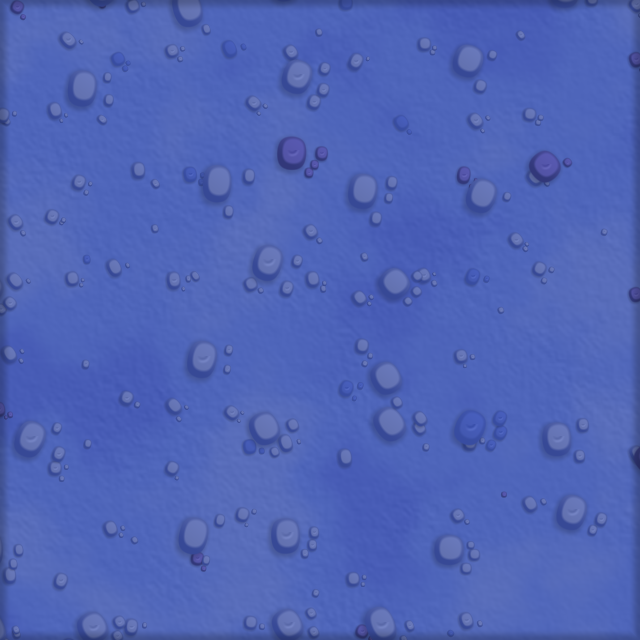
Write a WebGL 2 fragment shader that draws this texture.

```glsl
#version 300 es
precision highp float;
// Blue sandy ground strewn with rounded pebbles, lit from the upper right.
// The ground is layered value noise with an embossed grain; the pebbles are
// soft ellipses scattered on jittered grids, some with small companions.

uniform vec2 u_resolution;
out vec4 fragColor;

const vec3 GROUND = vec3(0.307, 0.397, 0.730);
const vec3 GROUND_DEEP = vec3(0.280, 0.360, 0.712);
const vec3 GROUND_PALE = vec3(0.350, 0.430, 0.730);
const vec3 STONE_FACE = vec3(0.395, 0.455, 0.705);
const vec3 STONE_SIDE = vec3(0.215, 0.285, 0.590);
const vec3 PURPLE_FACE = vec3(0.330, 0.335, 0.665);
const vec3 PURPLE_SIDE = vec3(0.195, 0.220, 0.480);
const vec3 BLUE_FACE = vec3(0.270, 0.355, 0.710);
const vec3 BLUE_SIDE = vec3(0.220, 0.300, 0.630);
const vec2 LIGHT = vec2(0.62, 0.78);
const float GRAIN_SCALE = 150.0;
const float GRAIN_STRENGTH = 0.024;
const float CLOUD_SCALE = 5.0;
const float BORDER_WIDTH = 0.018;
const float BORDER_SHADE = 0.78;
// Pebble sizes from tiny to large: cells across, share filled, radii, companions
const vec3 CELLS = vec3(14.0, 11.0, 7.0);
const vec3 SHARE = vec3(0.14, 0.42, 0.48);
const vec3 RADIUS_MIN = vec3(0.004, 0.010, 0.023);
const vec3 RADIUS_MAX = vec3(0.008, 0.014, 0.030);
const ivec3 COMPANIONS = ivec3(0, 2, 3);

float hash1(vec2 p) {
    vec3 q = fract(p.xyx * 0.1031);
    q += dot(q, q.yzx + 33.33);
    return fract((q.x + q.y) * q.z);
}

vec3 hash3(vec2 cell, float salt) {
    vec3 q = fract(vec3(cell, salt) * vec3(0.1031, 0.1030, 0.0973));
    q += dot(q, q.yxz + 33.33);
    return fract((q.xxy + q.yxx) * q.zyx);
}

// Value noise in x, its gradient in yz
vec3 noise(vec2 p) {
    vec2 i = floor(p), f = fract(p);
    vec2 u = f * f * (3.0 - 2.0 * f), du = 6.0 * f * (1.0 - f);
    float a = hash1(i), b = hash1(i + vec2(1, 0));
    float c = hash1(i + vec2(0, 1)), d = hash1(i + vec2(1, 1));
    float twist = a - b - c + d;
    vec2 slope = du * (vec2(b - a, c - a) + twist * u.yx);
    return vec3(a + (b - a) * u.x + (c - a) * u.y + twist * u.x * u.y, slope);
}

float fbm(vec2 p) {
    float sum = 0.0, weight = 0.53;
    for (int i = 0; i < 4; i++) {
        sum += weight * noise(p).x;
        p = mat2(1.6, 1.2, -1.2, 1.6) * p + 7.3;
        weight *= 0.5;
    }
    return sum;
}

vec3 groundColor(vec2 uv) {
    float cloud = fbm(uv * CLOUD_SCALE + 3.0);
    vec3 color = mix(GROUND, GROUND_DEEP, smoothstep(0.48, 0.28, cloud));
    color = mix(color, GROUND_PALE, 0.9 * smoothstep(0.52, 0.76, cloud));
    // Embossed grain, rougher in some patches than in others
    vec2 g = uv * GRAIN_SCALE;
    vec2 slope = 0.6 * noise(g).yz + 0.4 * noise(g * 0.53 + 31.0).yz;
    float rough = mix(0.35, 1.2, noise(uv * 11.0 + 80.0).x);
    return color - dot(slope, LIGHT) * rough * GRAIN_STRENGTH;
}

// Rounded, slightly squared radius: 1 on the pebble's edge
float outline(vec2 p, mat2 shape) {
    p = shape * p;
    return mix(length(p), sqrt(length(p * p)), 0.4);
}

void drawStone(inout vec3 color, vec2 p, float aa, vec3 look) {
    if (dot(p, p) > 2.6) return;
    float tilt = 0.5 - look.x * 1.4, squash = 1.0 + 0.35 * look.y;
    mat2 shape = mat2(squash * cos(tilt), sin(tilt), -squash * sin(tilt), cos(tilt));
    vec3 face = STONE_FACE, side = STONE_SIDE;
    if (look.z > 0.92) { face = PURPLE_FACE; side = PURPLE_SIDE; }
    else if (look.z > 0.82) { face = BLUE_FACE; side = BLUE_SIDE; }

    // Contact shadow, flank, flat upper face
    color *= 1.0 - 0.17 * (1.0 - smoothstep(0.85, 1.35, outline(p + LIGHT * 0.14, shape)));
    float facing = dot(p, LIGHT);
    vec3 body = mix(side, face, 0.55 * smoothstep(-0.7, 0.9, facing));
    float top = outline((p - LIGHT * 0.16) / 0.80, shape);
    body = mix(face * (1.0 + 0.05 * facing), body, smoothstep(0.86 - aa, 1.0 + aa, top));

    // Chipped crease with a bright lip on some faces
    float arc = length(p - vec2(0.02, 0.32)) - 0.42;
    float chip = step(0.5, fract(look.z * 13.0)) * step(p.y, 0.2);
    chip *= 1.0 - smoothstep(0.1, 0.45, abs(p.x - 0.12));
    vec2 lip = 1.0 - smoothstep(0.0, 0.10 + aa, abs(vec2(arc, arc + 0.13)));
    body += chip * dot(lip, vec2(0.06, -0.05));
    color = mix(body, color, smoothstep(1.0 - aa, 1.0 + aa, outline(p, shape)));
}

void scatterStones(inout vec3 color, vec2 uv) {
    for (int n = 0; n < 12; n++) {
        int layer = n / 4, count = COMPANIONS[layer];
        float salt = float(layer * 10 + 5);
        vec2 g = uv * CELLS[layer] + 0.37;
        vec2 cell = floor(g - 0.5) + vec2(n % 2, (n / 2) % 2);
        vec3 place = hash3(cell, salt);
        vec2 offset = (g - cell - mix(vec2(0.22), vec2(0.78), place.xy)) / CELLS[layer];
        if (place.z > SHARE[layer] || length(offset) > 2.6 * RADIUS_MAX[layer]) continue;
        vec3 look = hash3(cell, salt + 1.0);
        float size = mix(RADIUS_MIN[layer], RADIUS_MAX[layer], look.y);
        // Companions first, the main pebble last
        for (int j = 0; j <= count; j++) {
            vec3 r = hash3(cell, salt + 2.0 + float(j));
            bool companion = j < count;
            if (companion && r.z > 0.7) continue;
            float angle = mix(-1.2, 1.1, (float(j) + r.x) / float(count + 1));
            vec2 shift = companion ? size * (1.45 + 0.35 * r.y) * vec2(cos(angle), sin(angle)) : vec2(0);
            float radius = companion ? size * mix(0.24, 0.44, r.y) : size;
            drawStone(color, (offset - shift) / radius, 1.0 / (u_resolution.y * radius), look);
        }
    }
}

void main() {
    vec2 uv = gl_FragCoord.xy / u_resolution;
    vec3 color = groundColor(uv);
    scatterStones(color, uv);
    // Darkened border
    vec2 toEdge = min(uv, 1.0 - uv);
    color *= mix(BORDER_SHADE, 1.0, smoothstep(0.0, BORDER_WIDTH, min(toEdge.x, toEdge.y)));
    fragColor = vec4(color, 1.0);
}
```
